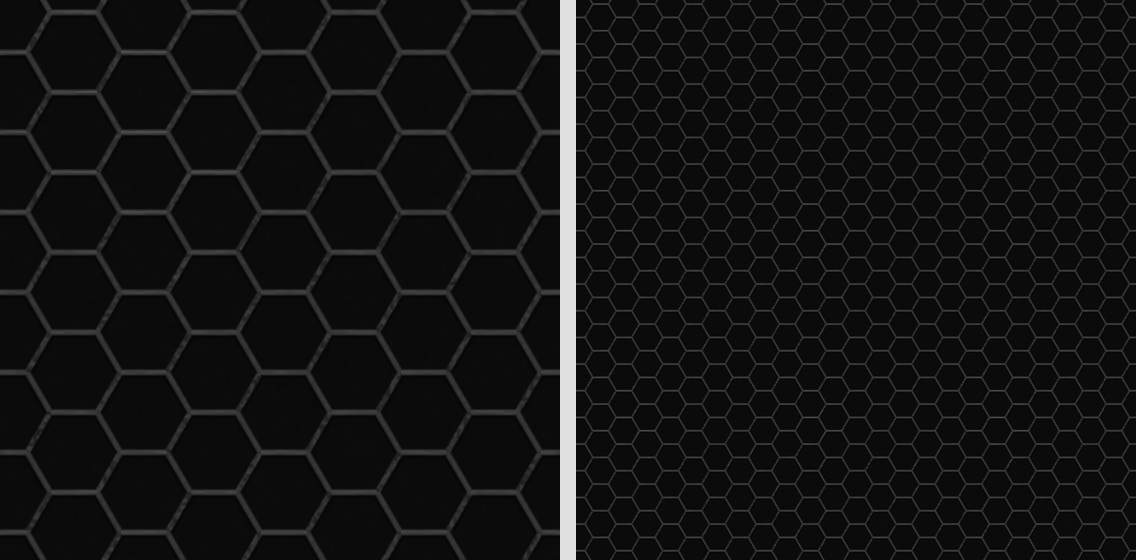
Left: one tile. Right: repeated 3 by 3.
Reproduce this pattern procedurally as a WebGL 2 fragment shader.

```glsl
#version 300 es
precision highp float;
// Black hexagonal mesh: dark cells framed by soft, slightly worn grey ridges.

uniform vec2 u_resolution;
out vec4 fragColor;

const vec2 REPEATS = vec2(4.0, 7.0);      // two staggered cells per repeat
const vec2 PHASE = vec2(0.027, 0.846);    // lattice offset in repeats
const float SQRT3 = 1.7320508;
const float TAU = 6.2831853;
const float APOTHEM = 0.5 * SQRT3;        // lengths below are in hexagon sides
const float HALF_WIDTH = 0.060;
const float SOFTNESS = 0.030;
const float CELL_TONE = 0.043;

float hash(vec2 p) {
    vec3 q = fract(vec3(p.xyx) * 0.1031);
    q += dot(q, q.yzx + 33.33);
    return fract((q.x + q.y) * q.z);
}

// Value noise over the unit square that wraps after a whole number of cells.
float wrapNoise(vec2 uv, vec2 cells) {
    vec2 p = uv * cells;
    vec2 i = floor(p);
    vec2 f = fract(p);
    f = f * f * (3.0 - 2.0 * f);
    vec2 lo = mod(i, cells);
    vec2 hi = mod(i + 1.0, cells);
    return mix(mix(hash(lo), hash(vec2(hi.x, lo.y)), f.x),
               mix(hash(vec2(lo.x, hi.y)), hash(hi), f.x), f.y);
}

// Offset from the centre of the nearest flat-topped hexagon.
vec2 hexOffset(vec2 grid) {
    vec2 scale = vec2(3.0, SQRT3);
    vec2 a = (fract(grid) - 0.5) * scale;
    vec2 b = (fract(grid + 0.5) - 0.5) * scale;
    return dot(a, a) < dot(b, b) ? a : b;
}

// Signed distance from a ridge, positive above it; kind is
// 0 for level, 1 for falling and 2 for rising ridges.
float ridgeOffset(vec2 q, out int kind) {
    vec3 along = vec3(q.y,
                      dot(q, vec2(APOTHEM, 0.5)),
                      dot(q, vec2(-APOTHEM, 0.5)));
    vec3 reach = abs(along);
    kind = 0;
    if (reach.y > reach.x) kind = 1;
    if (reach.z > max(reach.x, reach.y)) kind = 2;
    float inner = APOTHEM - reach[kind];
    return along[kind] > 0.0 ? -inner : inner;
}

// Ridge brightness with brushed streaks or grain, depending on direction.
float ridgeTone(vec2 uv, float offset, int kind) {
    float grain = wrapNoise(uv, vec2(160.0)) - 0.5;
    float streak = wrapNoise(uv, vec2(56.0, 256.0)) - 0.5;
    vec2 glow = 0.5 + 0.5 * cos(TAU * (uv - vec2(0.25, 0.82)));
    float shine = glow.x * glow.y;
    float crest = 1.0 - smoothstep(0.0, 0.035, abs(offset - 0.008));

    if (kind == 0) return 0.225 + 0.05 * streak + crest * (0.02 + 0.06 * shine);
    if (kind == 1) return 0.195 + 0.03 * grain + 0.015 * crest;
    return 0.175 + 0.13 * grain + 0.015 * shine;
}

void main() {
    vec2 uv = gl_FragCoord.xy / u_resolution;
    int kind;
    float offset = ridgeOffset(hexOffset(uv * REPEATS - PHASE), kind);
    float pixel = 12.0 / min(u_resolution.x, u_resolution.y);
    float blur = max(SOFTNESS, 0.75 * pixel);

    // Cell floor with faint mottling and a shadow under each ridge
    float tone = CELL_TONE + 0.006 * (wrapNoise(uv, vec2(96.0)) - 0.5);
    float shadow = smoothstep(-0.17, -0.08, offset) * (1.0 - step(0.0, offset));
    tone *= 1.0 - 0.4 * shadow;

    // Raised ridge
    float ridge = 1.0 - smoothstep(HALF_WIDTH - blur, HALF_WIDTH + blur, abs(offset));
    tone = mix(tone, ridgeTone(uv, offset, kind), ridge);

    fragColor = vec4(vec3(tone), 1.0);
}
```
